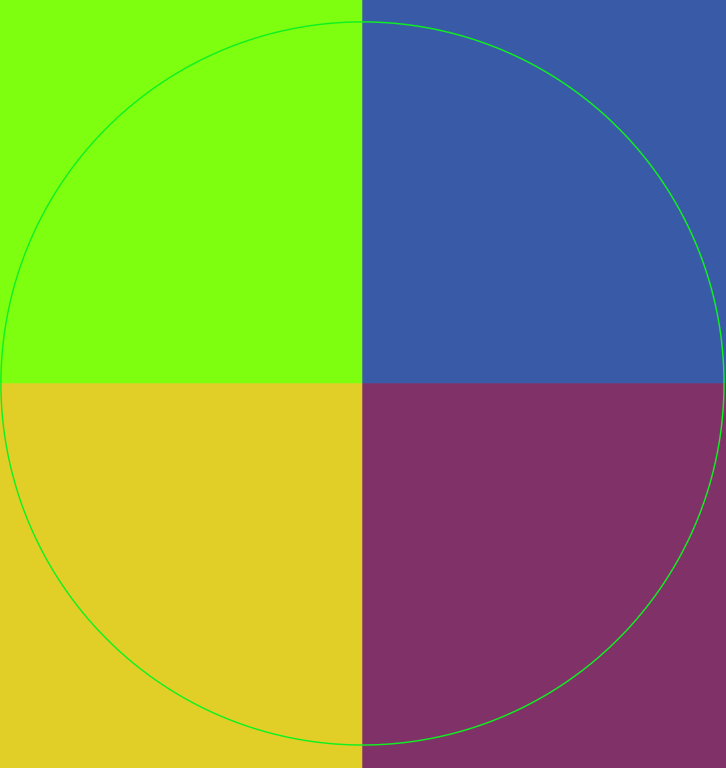
Give the GLSL for this background, as a Shadertoy shader.

```glsl
const vec3 LIME = vec3(0.494, 1.0, 0.063);
const vec3 GOLD = vec3(0.882, 0.812, 0.153);
const vec3 BLUE = vec3(0.224, 0.353, 0.655);
const vec3 PLUM = vec3(0.502, 0.192, 0.404);
const vec3 RING_GREEN = vec3(0.06, 0.94, 0.13);

// Antialiased coverage of the region where a signed distance is negative
float coverage(float dist, float pixel) {
    return clamp(0.5 - dist / pixel, 0.0, 1.0);
}

float ringDistance(vec2 p, float radius, float halfWidth) {
    return abs(length(p) - radius) - halfWidth;
}

// Four flat colours meeting at the origin of p
vec3 quadrants(vec2 p, float pixel) {
    float left = coverage(p.x, pixel);
    float lower = coverage(p.y, pixel);
    vec3 upperColor = mix(BLUE, LIME, left);
    vec3 lowerColor = mix(PLUM, GOLD, left);
    return mix(upperColor, lowerColor, lower);
}

void mainImage(out vec4 fragColor, in vec2 fragCoord) {
    // The shorter side spans -1 to 1
    float shortSide = min(iResolution.x, iResolution.y);
    vec2 p = (2.0 * fragCoord - iResolution.xy) / shortSide;
    float pixel = 2.0 / shortSide;

    // Background panels
    vec2 splitCenter = vec2(-0.002, 0.002);
    vec3 color = quadrants(p - splitCenter, pixel);

    // Thin ring
    vec2 ringCenter = vec2(-0.0015, 0.0015);
    float ring = ringDistance(p - ringCenter, 0.996, 0.002);
    color = mix(color, RING_GREEN, coverage(ring, pixel));

    fragColor = vec4(color, 1.0);
}
```
